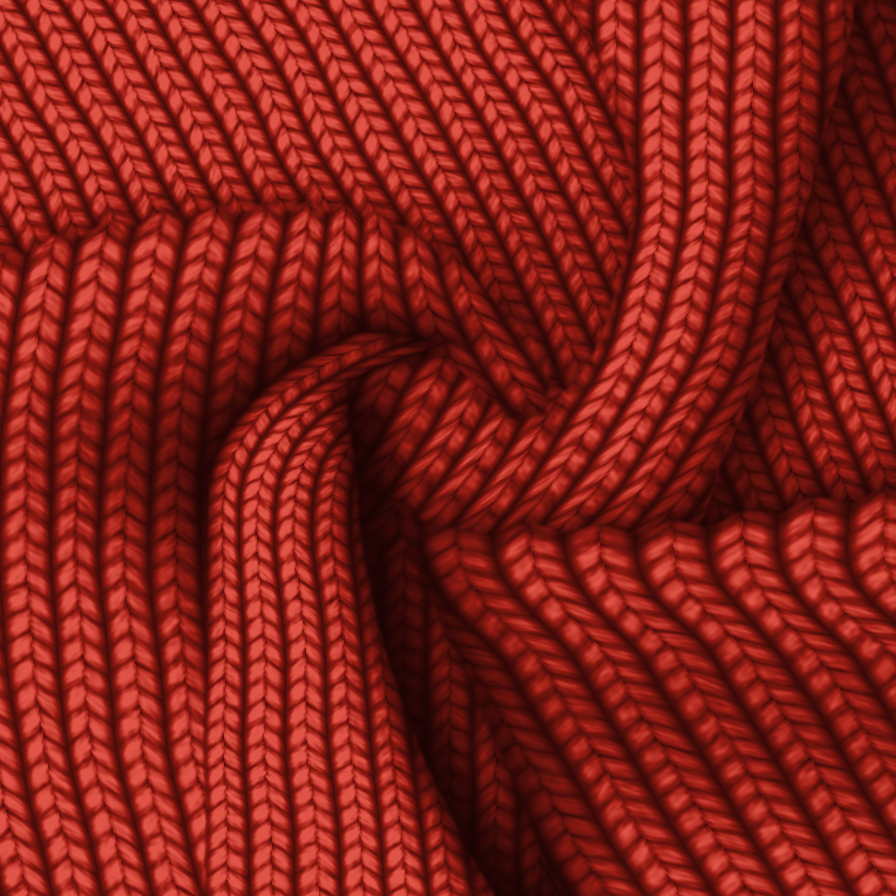
Write a three.js fragment shader that draws this texture.

```glsl
// Red ribbed knit fabric twisted into a swirl of overlapping soft folds.
#define DARK vec3(0.085, 0.010, 0.010)
#define RED vec3(0.64, 0.115, 0.080)
#define GLOW vec3(0.88, 0.33, 0.28)
#define EDGE 0.004
#define STITCH_RATE 2.0
#define LEG_SLANT 1.25
#define FUZZ 0.34
#define WOBBLE 0.008
#define EXPOSURE 1.20
#define TAU 6.2831853
varying vec2 vUv;

vec2 hashGradient(vec2 cell) {
  vec2 h = vec2(dot(cell, vec2(127.1, 311.7)), dot(cell, vec2(269.5, 183.3)));
  return fract(sin(h) * 43758.5) * 2.0 - 1.0;
}

float gradientNoise(vec2 p) {
  vec2 i = floor(p), f = fract(p);
  vec2 w = f * f * (3.0 - 2.0 * f);
  float a = dot(hashGradient(i), f);
  float b = dot(hashGradient(i + vec2(1, 0)), f - vec2(1, 0));
  float c = dot(hashGradient(i + vec2(0, 1)), f - vec2(0, 1));
  float d = dot(hashGradient(i + vec2(1, 1)), f - vec2(1, 1));
  return mix(mix(a, b, w.x), mix(c, d, w.x), w.y);
}

// Brightness of braided ribs: x counts ribs, y runs along them.
float knit(vec2 q) {
  float across = fract(q.x) - 0.5, a = abs(across);
  float phase = q.y * STITCH_RATE + LEG_SLANT * a + 0.12 * sign(across);
  float yarn = 0.5 + 0.5 * cos(TAU * phase);
  float rib = smoothstep(0.0, 1.0, (0.53 - a) / 0.28);
  float seam = 0.72 + 0.28 * smoothstep(0.0, 0.10, a);
  float strands = gradientNoise(vec2(phase * 5.0, q.x * 5.0 + q.y));
  float height = mix(0.25, 0.52 + 0.52 * sqrt(yarn), rib) * seam;
  return height * (1.0 - 0.28 * across) + FUZZ * strands * rib;
}

// Lays a fold over the tone, with a soft shadow outside and a rounded rim inside.
float layFold(float tone, float dist, vec2 q, float shade, float shadow, float reach) {
  tone *= 1.0 - shadow * exp(-max(dist, 0.0) / reach);
  float rim = mix(1.0 - 0.7 * shadow, 1.0, smoothstep(0.0, 0.03, -dist));
  return mix(knit(q) * shade * rim, tone, smoothstep(-EDGE, EDGE, dist));
}

float bump(float center, float width, float x) {
  float d = (x - center) / width;
  return exp(-d * d);
}

void main() {
  vec2 p = vUv;
  p += WOBBLE * vec2(gradientNoise(p * 9.0), gradientNoise(p * 9.0 + 40.0));
  float x = p.x, y = p.y;

  // Upper left sheet, ribs slanting toward the centre
  vec2 q = vec2(x + 0.62 * y + 0.25 * (y - 1.0) * (y - 1.0), 0.95 * y - 0.45 * x) / 0.049;
  float shade = 0.98 - 0.28 * bump(0.58, 0.13, x) * (1.0 - smoothstep(0.65, 0.95, y));
  float tone = knit(q) * shade;

  // Far right sheet, mostly in shade
  float rightEdge = 0.955 - 0.21 * (1.0 - y) - 0.15 * (1.0 - y) * (1.0 - y);
  q = vec2(x + 0.40 * y, y - 0.35 * x) / 0.050;
  shade = 0.38 + 0.45 * bump(0.58, 0.22, y) * smoothstep(0.0, 0.10, x - rightEdge);
  tone = mix(tone, knit(q) * shade, smoothstep(-EDGE, EDGE, x - rightEdge));

  // Broad right fold sweeping down into the central knot
  float hook = clamp(x - 0.39, 0.0, 0.18);
  float brim = 0.63 - 3.0 * hook * hook;
  float leftEdge = 0.705 - 1.5 * (y - 0.78) * (y - 0.78);
  float fall = clamp(0.80 - y, 0.0, 0.42);
  q = vec2(x + 1.05 * fall * fall, y - 0.6 * fall * (x - 0.6)) / 0.051;
  shade = 0.58 + 0.38 * smoothstep(0.0, 0.13, rightEdge - x);
  shade *= 1.0 - 0.14 * bump(0.45, 0.16, x) * (1.0 - smoothstep(0.55, 0.66, y));
  float dist = max(min(leftEdge - x, y - brim - 0.03), x - rightEdge);
  tone = layFold(tone, dist, q, shade, 0.40, 0.035);

  // Left fold with an arched ridge that hooks in at the centre
  float d = x - 0.33;
  float ridge = 0.77 - d * d * (d < 0.0 ? 0.55 : 1.5 + 2.5 * d);
  float hem = x < 0.385 ? -1.0 : brim;
  float lean = 0.8 * smoothstep(0.30, 0.60, x);
  q = vec2(x - 0.35 * (y - 0.41) * (y - 0.41) + lean * (y - 0.62), y) / 0.056;
  ridge -= 0.005 * cos(TAU * q.x);
  shade = 0.96 - 0.42 * bump(0.49, 0.11, y) * smoothstep(-0.12, 0.22, x);
  shade *= 1.0 - 0.15 * smoothstep(0.35, 0.60, x);
  tone = layFold(tone, max(max((y - ridge) * 0.85, hem - y), x - 0.613), q, shade, 0.45, 0.022);

  // Lower right fold hanging from a level edge
  fall = max(0.0, 0.41 - y);
  q = vec2(x - 0.60 * fall * smoothstep(0.0, 0.15, fall), y * 1.51 - 0.27 * x) / 0.079;
  float brow = 0.438 + 0.04 * smoothstep(0.70, 1.0, x) - 0.03 * smoothstep(0.44, 0.52, x);
  brow -= 0.005 * cos(TAU * q.x);
  float flank = 0.44 + 0.44 * (0.43 - y);
  shade = 0.90 - 0.24 * bump(0.19, 0.14, y);
  shade *= mix(0.55, 1.0, smoothstep(0.0, 0.11, x - flank));
  tone = layFold(tone, max(y - brow, (flank - x) * 0.9), q, shade, 0.65, 0.030);

  // Deep gap beside the knot, running down between the lower folds
  float inner = max(0.0, 0.55 - y);
  inner = 0.39 + 0.54 * inner * inner;
  float gap = smoothstep(-0.12, -0.05, x - inner) * (1.0 - smoothstep(0.02, 0.07, x - inner));
  tone *= 1.0 - 0.65 * gap * (1.0 - smoothstep(0.53, 0.59, y));

  // Central tongue arching over the valley, its ribs following the outer edge
  inner += 0.10 * smoothstep(0.57, 0.625, y);
  float rise = max(0.0, y - 0.40);
  float outer = 0.23 + 14.0 * rise * rise * rise;
  float slope = 42.0 * rise * rise;
  float depth = (x - outer) / sqrt(1.0 + slope * slope);
  float crown = y - 0.63 + 1.5 * (x - 0.39) * (x - 0.39);
  dist = max(max(-depth, x - inner), crown);
  q = vec2(depth / (0.050 - 0.024 * y), (y + 0.35 * (x - 0.23) * smoothstep(0.4, 0.6, y)) / 0.046);
  shade = 1.0 - 0.36 * smoothstep(-0.10, 0.0, x - inner) - 0.16 * smoothstep(0.50, 0.62, y);
  float shadow = 0.85 * mix(smoothstep(0.12, 0.50, y), 1.0, step(0.33, x));
  tone = layFold(tone, dist, q, shade, shadow, 0.042);

  // Woollen colour ramp
  float t = max(tone, 0.0) * EXPOSURE;
  vec3 color = mix(DARK, RED, min(t * 1.25, 1.0));
  gl_FragColor = vec4(mix(color, GLOW, smoothstep(0.66, 1.22, t)), 1.0);
}
```
